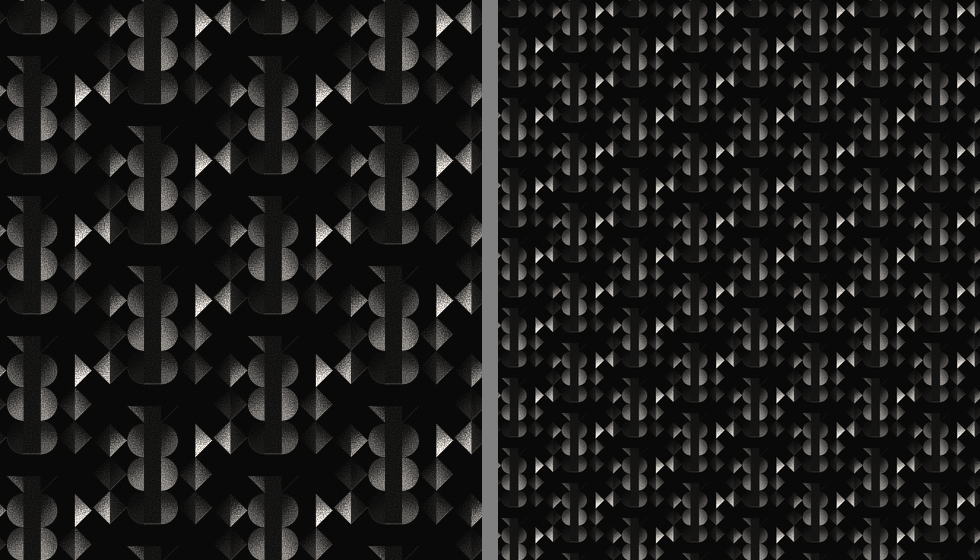
Left: one tile. Right: repeated 2 by 2.
Write a WebGL 2 fragment shader that draws this pattern.

```glsl
#version 300 es
precision highp float;
// Brick-repeated totems of shaded half discs and folded diamonds on grainy black.

uniform vec2 u_resolution;
out vec4 fragColor;

// Layout, in units of 1/768 of the canvas height
const vec2 CANVAS = vec2(660.0, 768.0);
const vec2 CELL = vec2(165.0, 192.0);
const vec2 ORIGIN = vec2(44.0, 145.0);
const float RADIUS = 23.0;
const float BAR_HALF = 11.5;
const float TOTEM_TOP = 162.0;
const float DIAMOND_X = 58.5;
const float BACKGROUND = 0.036;
const vec3 WARM_WHITE = vec3(1.0, 0.975, 0.945);

// Tones: dark value, light value, direction of the light in degrees.
// Rows run from the bottom up; within a row, left then right.
const vec3 DISC_TONES[6] = vec3[6](
    vec3(0.05, 0.10, 300.0), vec3(0.11, 0.36, 260.0),
    vec3(0.18, 0.48, 300.0), vec3(0.25, 0.56, 215.0),
    vec3(0.12, 0.38, 225.0), vec3(0.08, 0.32, 320.0));
// Each diamond has a left and a right half.
const vec3 DIAMOND_TONES[12] = vec3[12](
    vec3(0.22, 0.76, 320.0), vec3(0.06, 0.15, 200.0),
    vec3(0.04, 0.11, 0.0),   vec3(0.07, 0.27, 240.0),
    vec3(0.04, 0.14, 310.0), vec3(0.05, 0.13, 320.0),
    vec3(0.04, 0.19, 310.0), vec3(0.12, 0.46, 215.0),
    vec3(0.03, 0.13, 330.0), vec3(0.10, 0.58, 300.0),
    vec3(0.036, 0.036, 0.0), vec3(0.38, 0.92, 280.0));

// Gradient noise that wraps after a whole number of lattice cells
vec2 latticeGradient(vec2 cell, vec2 period) {
    vec3 h = fract(mod(cell, period).xyx * vec3(0.1031, 0.1030, 0.0973));
    h += dot(h, h.yzx + 33.33);
    float angle = 6.2831853 * fract((h.x + h.y) * h.z);
    return vec2(cos(angle), sin(angle));
}

float gradientNoise(vec2 p, vec2 period) {
    vec2 i = floor(p), f = p - i;
    vec2 u = f * f * f * (f * (f * 6.0 - 15.0) + 10.0);
    vec2 e = vec2(1.0, 0.0);
    float a = dot(latticeGradient(i, period), f);
    float b = dot(latticeGradient(i + e.xy, period), f - e.xy);
    float c = dot(latticeGradient(i + e.yx, period), f - e.yx);
    float d = dot(latticeGradient(i + e.xx, period), f - e.xx);
    return mix(mix(a, b, u.x), mix(c, d, u.x), u.y);
}

// Anti-aliased coverage of a signed distance
float cover(float d, float pixel) {
    return clamp(0.5 - d / pixel, 0.0, 1.0);
}

// Directional shading, stippled by the grain
float shade(vec2 q, vec3 tone, float grain) {
    float angle = radians(tone.z);
    float light = dot(q, vec2(cos(angle), sin(angle))) + 0.35 * grain;
    return mix(tone.x, tone.y, smoothstep(-0.7, 0.7, light));
}

// Brightness of one totem; p starts at the middle of its base
float totem(vec2 p, float pixel, float grain) {
    float v = BACKGROUND;
    float side = p.x < 0.0 ? -1.0 : 1.0;
    float ax = abs(p.x);
    int row = int(clamp(floor(p.y / (2.0 * RADIUS)), 0.0, 2.0));
    int slot = row * 2 + (side > 0.0 ? 1 : 0);
    float rowY = RADIUS * (2.0 * float(row) + 1.0);

    // Half discs with a faint lower rim
    vec2 q = p - vec2(side * BAR_HALF, rowY);
    float arc = length(q) - RADIUS;
    float disc = max(arc, BAR_HALF - ax);
    vec2 discQ = q / RADIUS - vec2(0.45 * side, 0.0);
    v = mix(v, shade(discQ, DISC_TONES[slot], grain), cover(disc, pixel));
    v += 0.08 * cover(max(abs(arc + 0.4) - 0.4, BAR_HALF - ax), pixel) * step(q.y, 0.0);

    // Diamonds folded along their vertical axis, lit on the lower right edge
    q = p - vec2(side * DIAMOND_X, rowY);
    float edge = (abs(q.x) + abs(q.y) - RADIUS) * 0.7071;
    float leftHalf = shade(q / RADIUS + vec2(0.4, 0.0), DIAMOND_TONES[slot * 2], grain);
    float rightHalf = shade(q / RADIUS - vec2(0.4, 0.0), DIAMOND_TONES[slot * 2 + 1], grain);
    v = mix(v, mix(rightHalf, leftHalf, cover(q.x, pixel)), cover(edge, pixel));
    v += 0.16 * cover(abs(edge + 0.4) - 0.4, pixel) * step(0.0, q.x) * step(q.y, 0.0);

    // Top corners: a filled triangle on the left, only its slope on the right
    float slope = (ax - BAR_HALF - RADIUS - p.y + TOTEM_TOP) * 0.7071;
    float inside = max(p.y - TOTEM_TOP, BAR_HALF - ax);
    vec2 cornerQ = (p - vec2(-20.0, TOTEM_TOP - 8.0)) / RADIUS;
    float corner = shade(cornerQ, vec3(0.08, 0.42, 225.0), grain);
    v = mix(v, corner, cover(max(inside, slope), pixel) * step(side, 0.0));
    v += 0.10 * cover(max(inside, abs(slope) - 0.4), pixel) * step(0.0, side);

    // Central bar and the bright line under it
    float bar = max(ax - BAR_HALF, abs(p.y - 0.5 * TOTEM_TOP) - 0.5 * TOTEM_TOP);
    v = mix(v, 0.078 + 0.03 * grain, cover(bar, pixel));
    return v + 0.28 * cover(max(ax - BAR_HALF, abs(p.y - 0.5) - 0.5), pixel);
}

void main() {
    vec2 uv = gl_FragCoord.xy / u_resolution;
    float pixel = CANVAS.y / u_resolution.y;
    vec2 grainPeriod = vec2(330.0, 384.0);
    float grain = gradientNoise(uv * grainPeriod, grainPeriod);

    // Alternate columns drop by half a cell
    vec2 p = uv * CANVAS - ORIGIN;
    float column = floor(p.x / CELL.x + 0.5);
    p.x -= column * CELL.x;
    p.y = mod(p.y - 0.5 * CELL.y * mod(column, 2.0) + 15.0, CELL.y) - 15.0;

    float value = totem(p, pixel, grain) * (1.0 + 0.4 * grain);
    fragColor = vec4(clamp(value * WARM_WHITE, 0.0, 1.0), 1.0);
}
```
